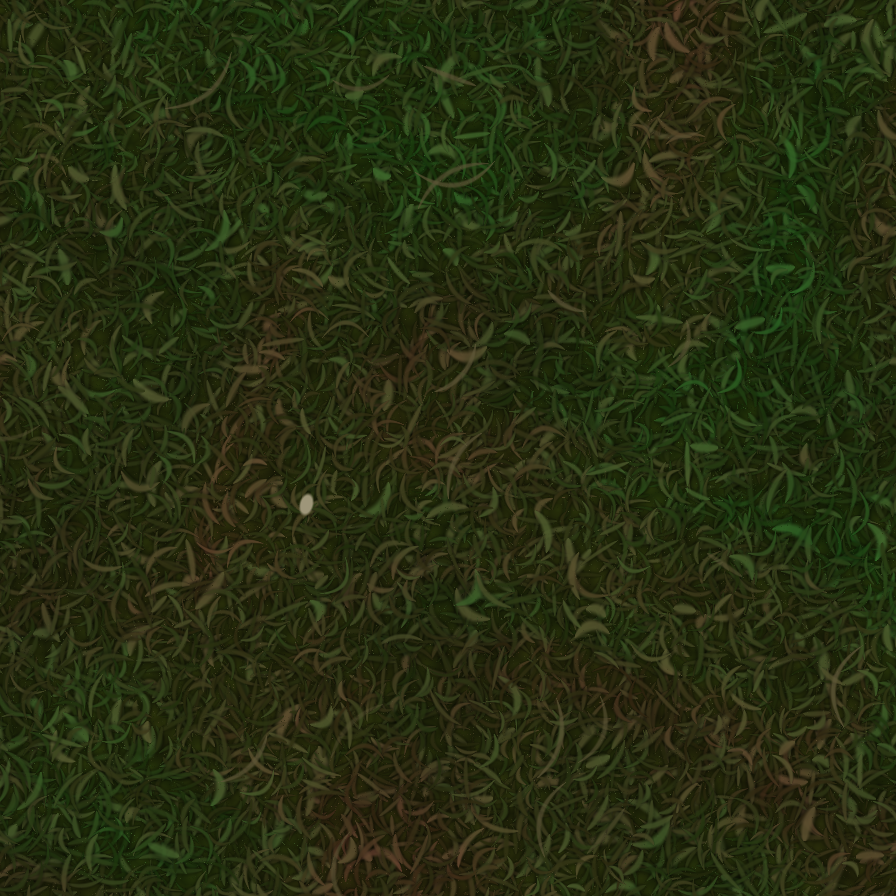
Give the GLSL for this texture, as a Shadertoy shader.

```glsl
// Dim, worn lawn seen from above: short curved grass blades over dark soil.
// Jittered grids scatter the blades in stacked layers; warped layered sines
// shift the hue between lush and dry, and cellular noise mottles the soil.

const vec3 DARK_GRASS  = vec3(0.095, 0.120, 0.012);
const vec3 LIGHT_GRASS = vec3(0.295, 0.330, 0.165);
const vec3 SOIL        = vec3(0.125, 0.152, 0.032);
const vec3 STRAW       = vec3(0.370, 0.340, 0.220);
const vec3 CHIP        = vec3(0.620, 0.590, 0.480);
const vec3 DRY_SHIFT   = vec3(0.048, -0.024, 0.010);  // added where dry, removed where lush

const int   LAYERS      = 11;
const float BLADE_GRID  = 27.0;   // cells across the canvas
const float STRAW_GRID  = 8.0;
const float STRAW_SHARE = 0.32;
const float SOIL_GRID   = 55.0;
const float LEAN        = 1.35;   // mean blade angle in radians
const float SPREAD      = 2.3;    // range of angles around the lean
const float SHADOW      = 0.20;
const vec2  CHIP_POS    = vec2(0.342, 0.437);

vec4 hash4(vec2 cell, float seed) {
    vec4 p = fract(vec4(cell.xyx, seed) * vec4(0.1031, 0.1030, 0.0973, 0.1099));
    p += dot(p, p.wzxy + 33.33);
    return fract((p.xxyz + p.yzzw) * p.zywx);
}

mat2 rotation(float a) {
    float c = cos(a), s = sin(a);
    return mat2(c, s, -s, c);
}

// Warped sum of sines, roughly -1 to 1
float patches(vec2 p) {
    float sum = 0.0, amplitude = 0.55;
    for (int i = 0; i < 5; i++) {
        p = rotation(1.1) * p * 1.6 + 2.3;
        p += 0.7 * sin(p.yx * 1.3);
        sum += amplitude * sin(p.x) * cos(p.y);
        amplitude *= 0.75;
    }
    return sum;
}

// Distance to the nearest cell point
float cellular(vec2 p) {
    vec2 id = floor(p);
    float nearest = 2.0;
    for (int y = -1; y <= 1; y++)
    for (int x = -1; x <= 1; x++) {
        vec2 cell = id + vec2(x, y);
        nearest = min(nearest, length(cell + hash4(cell, 91.0).xy - p));
    }
    return nearest;
}

// Distance across a tapered, bent blade: 0 on the spine, 1 on its edge
float bladeDistance(vec2 q, float angle, float halfLength, float width, float bend) {
    q = q * rotation(angle);
    float along = q.x / halfLength;
    q.y += bend * halfLength * (along * along - 0.3);
    float taper = sqrt(max(1.0 - along * along, 0.0001));
    return abs(q.y) / (width * taper);
}

float coverage(float d) {
    return 1.0 - smoothstep(0.25, 1.15, d);
}

vec3 grassColor(float tone, float dryness) {
    return mix(DARK_GRASS, LIGHT_GRASS, tone) + DRY_SHIFT * dryness * (0.5 + tone);
}

// One layer of grass blades
vec3 addBlades(vec3 color, vec2 uv, float layer, float dryness) {
    vec2 p = rotation(layer * 0.37) * uv * BLADE_GRID + layer * 7.31;
    vec2 id = floor(p);
    float depth = layer / float(LAYERS);
    for (int y = -1; y <= 1; y++)
    for (int x = -1; x <= 1; x++) {
        vec2 cell = id + vec2(x, y);
        vec4 place = hash4(cell, layer + 1.0);
        vec4 look = hash4(cell, layer + 41.0);
        float angle = LEAN + layer * 0.37 + SPREAD * (place.z + look.w - 1.0);
        float broad = 1.0 + 0.9 * step(0.95, look.z);
        float d = bladeDistance(p - cell - place.xy, angle, mix(0.28, 0.72, place.w),
                                mix(0.065, 0.12, look.x) * broad, 1.3 * (look.y - 0.5));
        float tone = 0.08 + 0.72 * look.z * look.z + 0.22 * look.x + 0.16 * depth;
        vec3 blade = grassColor(tone, dryness + 1.2 * (look.y - 0.5));
        color *= 1.0 - SHADOW * (1.0 - smoothstep(0.6, 2.2, d));
        color = mix(color, blade, 0.85 * coverage(d));
    }
    return color;
}

// Sparse long dry stems
vec3 addStraws(vec3 color, vec2 uv) {
    vec2 p = uv * STRAW_GRID;
    vec2 id = floor(p);
    for (int y = -1; y <= 1; y++)
    for (int x = -1; x <= 1; x++) {
        vec2 cell = id + vec2(x, y);
        vec4 place = hash4(cell, 71.0);
        vec4 look = hash4(cell, 83.0);
        float d = bladeDistance(p - cell - place.xy, 3.14 * place.z,
                                mix(0.16, 0.40, place.w), 0.030, look.y - 0.5);
        float present = step(look.x, STRAW_SHARE);
        color = mix(color, STRAW, present * mix(0.35, 0.75, look.z) * coverage(d));
    }
    return color;
}

void mainImage(out vec4 fragColor, in vec2 fragCoord) {
    vec2 uv = fragCoord / iResolution.xy;

    // Broad dry and lush areas, drier toward the bottom
    float dryness = 1.1 * patches(uv * 4.0) + 0.75 * smoothstep(0.5, 0.0, uv.y) - 0.15;
    dryness = clamp(dryness, -1.3, 1.3);
    float light = 1.0 + 0.10 * patches(uv * 7.0 + 5.0);

    // Mottled soil
    vec3 color = SOIL * mix(1.2, 0.7, cellular(uv * SOIL_GRID)) + 0.4 * DRY_SHIFT * dryness;

    // Grass and stems
    for (int i = 0; i < LAYERS; i++) color = addBlades(color, uv, float(i), dryness);
    color = addStraws(color * light, uv);

    // Small pale chip
    vec2 q = rotation(0.25) * (uv - CHIP_POS);
    float chip = length(q / vec2(0.008, 0.013));
    color = mix(color, CHIP, 1.0 - smoothstep(0.7, 1.1, chip));

    fragColor = vec4(clamp(color, 0.0, 1.0), 1.0);
}
```
